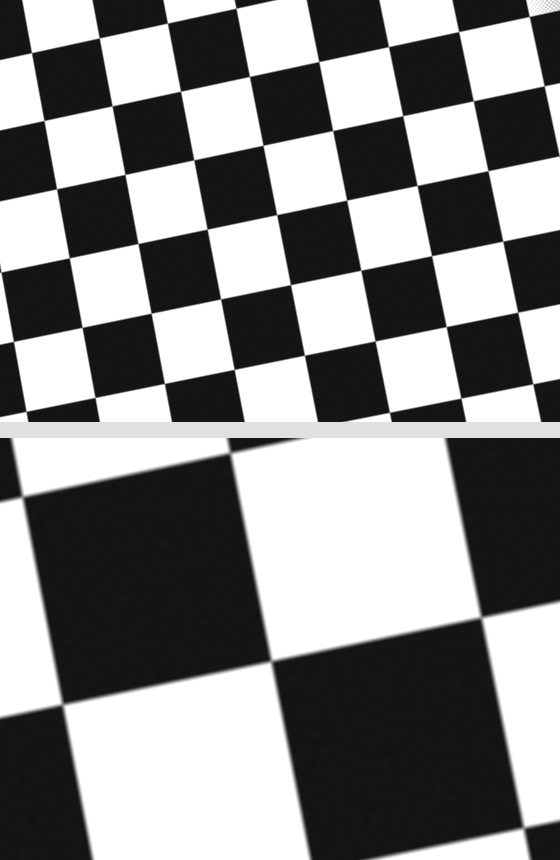
Top, the full canvas; bottom, a detail of the centre.
A Shadertoy shader for this pattern:

```glsl
// Tilted black and white checkerboard in slight perspective, with soft edges and a stippled corner.
#define INK 0.08            // tone of the dark squares
#define EDGE 0.016          // half width of the soft edge, in squares
#define GRAIN 0.012         // strength of the grain in the dark squares
#define GRAIN_SCALE 140.0   // grain cells per canvas height
#define DOT_SCALE 145.0     // stipple dots per canvas height
#define DOT_TONE 0.24       // darkness of the stipple
#define FADE_RADIUS 0.14    // reach of the stippled corner

const float PI = 3.14159265;

// Board to canvas: columns are the step right, the step up and a central corner
const mat3 BOARD = mat3(0.16334, 0.03291, -0.00305,
                        -0.02981, 0.16719, 0.00419,
                        0.65684, 0.49016, 1.0);

vec2 hashGradient(vec2 cell) {
    vec3 h = fract(cell.xyx * vec3(0.1031, 0.103, 0.0973));
    h += dot(h, h.yzx + 33.33);
    float angle = 2.0 * PI * fract((h.x + h.y) * h.z);
    return vec2(cos(angle), sin(angle));
}

float gradientNoise(vec2 p) {
    vec2 i = floor(p), f = fract(p);
    vec2 u = f * f * f * (f * (f * 6.0 - 15.0) + 10.0);
    vec2 e = vec2(1.0, 0.0);
    float a = dot(hashGradient(i), f);
    float b = dot(hashGradient(i + e), f - e);
    float c = dot(hashGradient(i + e.yx), f - e.yx);
    float d = dot(hashGradient(i + 1.0), f - 1.0);
    return mix(mix(a, b, u.x), mix(c, d, u.x), u.y);
}

// 1 on light squares, 0 on dark ones; the sine is a signed distance near each line
float checker(vec2 q, float soft) {
    vec2 side = smoothstep(-soft, soft, sin(PI * q) / PI) * 2.0 - 1.0;
    return 0.5 + 0.5 * side.x * side.y;
}

// Diagonal dot screen whose dots grow with the tone
float stipple(vec2 p, float tone) {
    vec2 q = mat2(0.8, 0.6, -0.6, 0.8) * p * DOT_SCALE;
    float r = length(fract(q) - 0.5);
    float blur = max(0.15, 0.7 * DOT_SCALE / iResolution.y);
    return tone * (1.0 - smoothstep(-blur, blur, r - 0.45 * tone));
}

void mainImage(out vec4 fragColor, in vec2 fragCoord) {
    vec2 p = fragCoord / iResolution.y;
    vec3 h = inverse(BOARD) * vec3(p, 1.0);
    vec2 board = h.xy / h.z;

    // Squares
    float soft = max(EDGE, 4.5 / iResolution.y);
    float light = checker(board, soft);

    // Faint grain in the dark, worn dots on the light
    float dark = INK + GRAIN * gradientNoise(p * GRAIN_SCALE);
    vec2 corner = vec2(iResolution.x / iResolution.y, 1.0);
    float wear = 1.0 - smoothstep(0.0, FADE_RADIUS, length(p - corner));
    float paper = 1.0 - DOT_TONE * stipple(p, wear);

    fragColor = vec4(vec3(mix(dark, paper, light)), 1.0);
}
```
